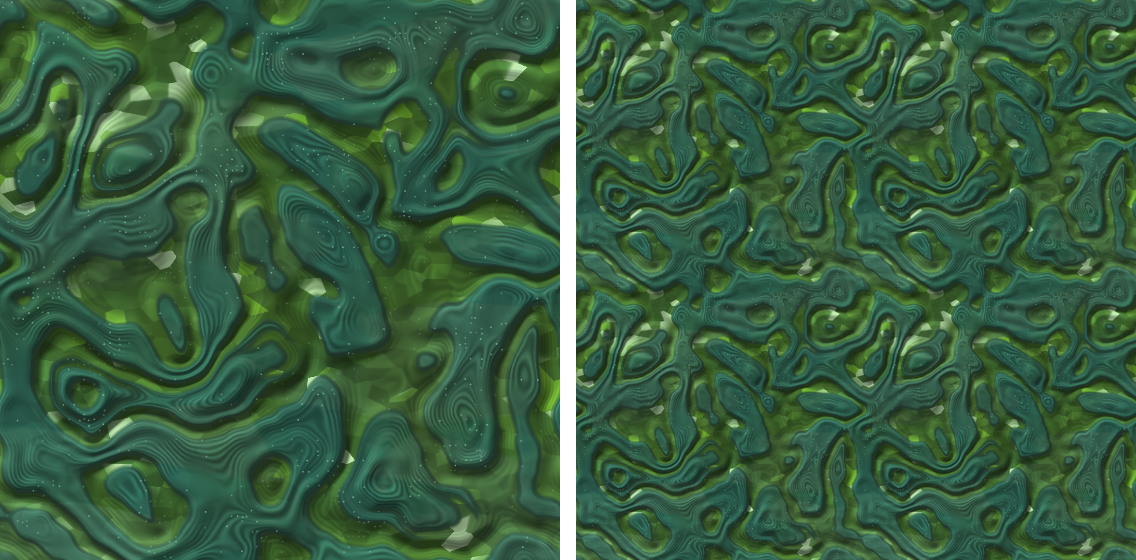
Left, the tile; right, the same tile 2 across and 2 down.
Write a Shadertoy shader that draws this texture.

```glsl
// Glossy teal ridges winding in contour loops over mossy green, faceted ground; tiles seamlessly.

#define LOOPS 5.0          // contour blobs across the canvas
#define WARP 0.07          // bending of the loops
#define BANDS 13.0         // ridges per unit of height
#define GROOVES 240.0      // fine lines per unit of height
#define RELIEF 0.40        // strength of the embossed light
#define LINE_WIDTH 0.0055  // dark outline of the ridges
#define GLINTS 110.0       // sparkle cells across the canvas
#define TEAL vec3(0.165, 0.365, 0.305)
#define MOSS vec3(0.230, 0.365, 0.140)
#define SHADOW vec3(0.130, 0.200, 0.155)
#define MIST vec3(0.340, 0.460, 0.360)
#define PALE vec3(0.640, 0.740, 0.600)

vec2 hash2(vec2 p, float seed) {
    vec3 q = fract(p.xyx * vec3(0.1031, 0.1030, 0.0973) + seed * 0.137);
    q += dot(q, q.yzx + 33.33);
    return fract((q.xx + q.yz) * q.zy);
}

// Gradient at a lattice corner, wrapped to the period
float corner(vec2 cell, vec2 f, vec2 offset, vec2 period, float seed) {
    vec2 g = hash2(mod(cell + offset, period), seed) * 2.0 - 1.0;
    return dot(g, f - offset);
}

float wrapNoise(vec2 uv, vec2 period, float seed) {
    vec2 p = uv * period, i = floor(p), f = p - i;
    vec2 s = f * f * f * (f * (f * 6.0 - 15.0) + 10.0);
    vec2 e = vec2(1.0, 0.0);
    return mix(mix(corner(i, f, e.yy, period, seed), corner(i, f, e.xy, period, seed), s.x),
               mix(corner(i, f, e.yx, period, seed), corner(i, f, e.xx, period, seed), s.x), s.y);
}

// Cellular noise: two random values per cell, blended softly at the borders
vec2 facets(vec2 uv, vec2 period, float seed) {
    vec2 p = uv * period, i = floor(p), f = p - i;
    vec2 sum = vec2(0.0);
    float total = 0.0;
    for (int y = -1; y <= 1; y++)
    for (int x = -1; x <= 1; x++) {
        vec2 o = vec2(x, y);
        vec2 id = mod(i + o, period);
        vec2 d = o + hash2(id, seed) - f;
        float w = exp(-30.0 * dot(d, d));
        sum += w * hash2(id, seed + 1.0);
        total += w;
    }
    return sum / total;
}

// x: ridged surface, y: smooth height that the contours follow
vec2 surface(vec2 uv) {
    vec2 p = uv + WARP * vec2(wrapNoise(uv, vec2(4.0), 1.0), wrapNoise(uv, vec2(4.0), 2.0));
    float h = wrapNoise(p, vec2(LOOPS), 3.0)
            + 0.35 * wrapNoise(p, vec2(LOOPS + 4.0), 4.0)
            + 0.04 * wrapNoise(p, vec2(23.0), 5.0);
    float ridges = sin(h * BANDS) + 0.55 * sin(h * BANDS * 2.3 + 1.0);
    return vec2(ridges + 1.3 * wrapNoise(uv, vec2(3.0), 6.0), h);
}

// Small round sparkles, one candidate per cell
float sparkles(vec2 uv, float density) {
    vec2 p = uv * GLINTS, id = mod(floor(p), GLINTS);
    vec2 center = 0.3 + 0.4 * hash2(id, 7.0);
    vec2 pick = hash2(id, 8.0);
    float spot = 1.0 - smoothstep(0.05, 0.28, length(fract(p) - center));
    return spot * step(1.0 - density, pick.x) * (0.4 + 0.6 * pick.y);
}

void mainImage(out vec4 fragColor, in vec2 fragCoord) {
    vec2 uv = fragCoord / iResolution.xy;
    float pixel = 1.0 / iResolution.y;

    // Surface, slopes and distance to the ridge outline
    float e = 0.0015;
    vec2 s = surface(uv);
    vec2 dx = (surface(uv + vec2(e, 0.0)) - s) / e;
    vec2 dy = (surface(uv + vec2(0.0, e)) - s) / e;
    vec2 slope = vec2(dx.x, dy.x);
    float edge = (s.x + 0.15) / (length(slope) + 8.0);
    float ridge = smoothstep(-0.004, 0.005, edge);
    float ground = 1.0 - ridge;
    float light = clamp(-dot(slope, vec2(-0.45, 0.8)) * 0.016, -1.0, 1.0);

    // Base colours with broad translucent patches
    float region = wrapNoise(uv, vec2(6.0), 9.0);
    vec2 shard = facets(uv, vec2(26.0, 40.0), 10.0);
    vec2 sheet = facets(uv, vec2(4.0, 11.0), 12.0);
    vec3 color = mix(MOSS, TEAL, clamp(ridge * 0.85 + 0.08 + region * 0.5, 0.0, 1.0));
    color = mix(color, MIST, 0.30 * smoothstep(0.45, 0.9, sheet.x));
    color *= 0.88 + 0.20 * sheet.y;
    color *= 1.0 + (shard.x - 0.5) * mix(0.12, 0.32, ground);

    // Bright shards lying in the green hollows
    float cluster = smoothstep(-0.05, 0.25, wrapNoise(uv, vec2(8.0), 14.0));
    float bright = smoothstep(0.62, 0.85, shard.x) * cluster * ground;
    vec3 lime = vec3(0.36, 0.56, 0.14);
    color = mix(color, mix(lime, PALE, smoothstep(0.3, 0.6, shard.y)), bright * 0.75);

    // Fine grooves along the contours, faded where too dense to resolve
    float density = length(vec2(dx.y, dy.y)) * GROOVES * pixel;
    float groove = sin(s.y * GROOVES + 5.0 * region) * (1.0 - smoothstep(1.5, 3.0, density));
    float streaks = smoothstep(-0.2, 0.25, wrapNoise(uv, vec2(13.0), 15.0));
    color *= 1.0 + 0.20 * groove * streaks * mix(0.4, 1.0, ridge);

    // Embossed light, misty rim and dark outline
    color *= 1.0 + RELIEF * light;
    float rim = 1.0 - smoothstep(0.0, 0.005, abs(edge - 0.013));
    color = mix(color, MIST, 0.40 * rim * (0.5 + 0.5 * light));
    float outline = 1.0 - smoothstep(0.2 * LINE_WIDTH, LINE_WIDTH, abs(edge - 0.002));
    color = mix(color, SHADOW, outline * (0.55 - 0.3 * light));

    // Wet sparkles on the ridges
    float wet = 0.02 + 0.28 * smoothstep(0.0, 0.35, wrapNoise(uv, vec2(9.0), 16.0));
    color = mix(color, vec3(0.55, 0.78, 0.68), sparkles(uv, wet) * mix(0.3, 0.75, ridge));

    fragColor = vec4(clamp(color, 0.0, 1.0), 1.0);
}
```
